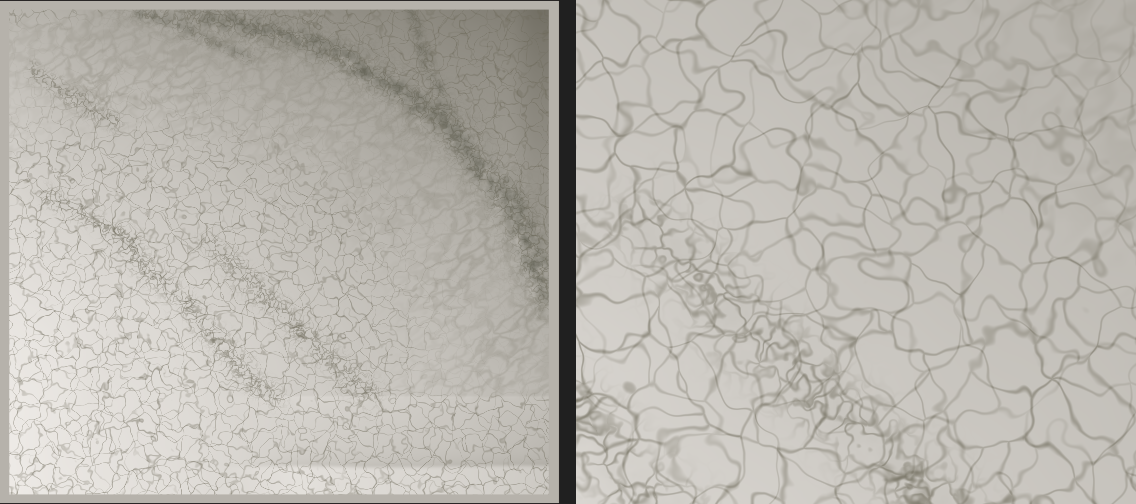
Left: the whole. Right: its middle third, enlarged.
Give the GLSL for this texture, as a Shadertoy shader.

```glsl
// A pale framed sheet covered by a fine net of curly threads, with dark creases and soft folds.

const vec3 FRAME_COLOR = vec3(0.715, 0.70, 0.67);
const vec3 THREAD_COLOR = vec3(0.41, 0.395, 0.33);
const vec3 CREASE_COLOR = vec3(0.37, 0.37, 0.32);
const vec3 BORDER_COLOR = vec3(0.12, 0.11, 0.11);

vec2 hash2(vec2 p) {
    vec3 h = fract(p.xyx * vec3(0.1031, 0.1030, 0.0973));
    h += dot(h, h.yzx + 33.33);
    return fract((h.xx + h.yz) * h.zy);
}

float corner(vec2 cell, vec2 offset) {
    return dot(hash2(cell) * 2.0 - 1.0, offset);
}

float gradientNoise(vec2 p) {
    vec2 i = floor(p), f = fract(p), u = f * f * (3.0 - 2.0 * f);
    vec2 e = vec2(1.0, 0.0);
    float low = mix(corner(i, f), corner(i + e, f - e), u.x);
    float high = mix(corner(i + e.yx, f - e.yx), corner(i + 1.0, f - 1.0), u.x);
    return mix(low, high, u.y);
}

vec2 noise2(vec2 p) {
    return vec2(gradientNoise(p), gradientNoise(p + 47.3));
}

float fbm(vec2 p) {
    float sum = 0.0, gain = 1.0;
    for (int i = 0; i < 4; i++) {
        sum += gain * gradientNoise(p);
        p = p * 2.03 + 11.7;
        gain *= 0.55;
    }
    return sum;
}

// Distance to the nearest border of a scattered cell
float cellEdge(vec2 p) {
    vec2 base = floor(p), nearest = vec2(0.0);
    float best = 9.0, edge = 9.0;
    for (int k = 0; k < 9; k++) {
        vec2 cell = base + vec2(k % 3 - 1, k / 3 - 1);
        vec2 r = cell + hash2(cell) - p;
        if (dot(r, r) < best) { best = dot(r, r); nearest = r; }
    }
    for (int k = 0; k < 25; k++) {
        vec2 cell = base + vec2(k % 5 - 2, k / 5 - 2);
        vec2 r = cell + hash2(cell) - p, gap = r - nearest;
        if (dot(gap, gap) > 1e-5) edge = min(edge, dot(0.5 * (r + nearest), normalize(gap)));
    }
    return edge;
}

// Curly net of threads; width is measured in cells
float mesh(vec2 p, float curl, float width) {
    vec2 q = p + curl * noise2(p * 1.2) + 0.35 * curl * noise2(p * 2.9);
    return 1.0 - smoothstep(0.0, width, cellEdge(q));
}

// Soft band along a segment
float fold(vec2 p, vec2 a, vec2 b, float width) {
    vec2 ab = b - a;
    float d = length(p - a - ab * clamp(dot(p - a, ab) / dot(ab, ab), 0.0, 1.0));
    return exp(-d * d / (width * width));
}

float inside(vec2 uv, vec2 low, vec2 high, float soft) {
    vec2 m = smoothstep(low - soft, low + soft, uv) * (1.0 - smoothstep(high - soft, high + soft, uv));
    return m.x * m.y;
}

vec3 toneColor(float tone) {
    return vec3(tone, tone - 0.013, tone - mix(0.08, 0.025, tone));
}

void mainImage(out vec4 fragColor, in vec2 fragCoord) {
    vec2 uv = fragCoord / iResolution.xy;
    vec2 p = fragCoord / iResolution.y;
    float pixel = 1.0 / iResolution.y;
    float cloud = fbm(p * 4.0);
    vec2 wobble = p + 0.02 * noise2(p * 9.0) + 0.012 * noise2(p * 31.0);

    // Great arc, and the regions on either side of it
    float arc = 0.72 * (length((wobble - vec2(0.276, 0.302)) / vec2(0.814, 0.669)) - 1.0);
    float above = smoothstep(0.34, 0.46, p.y);
    float outer = smoothstep(-0.02, 0.03, arc) * above * smoothstep(0.25, 0.5, uv.x);
    float haze = smoothstep(-0.33, -0.10, arc + 0.08 * cloud) * (1.0 - smoothstep(-0.015, 0.03, arc) * above);
    haze *= smoothstep(0.20, 0.23, uv.y);
    float rim = exp(-pow(arc / 0.018, 2.0)) * above * smoothstep(0.15, 0.5, uv.x);
    float halo = exp(-pow(arc / 0.05, 2.0)) * above * smoothstep(0.1, 0.5, uv.x);
    float sideCrease = fold(wobble, vec2(0.81, 0.98), vec2(0.90, 0.74), 0.014)
                     + 0.8 * fold(wobble, vec2(0.28, 0.975), vec2(0.50, 0.885), 0.012);
    float tangles = fold(wobble, vec2(0.25, 0.52), vec2(0.54, 0.215), 0.022)
                  + fold(wobble, vec2(0.41, 0.52), vec2(0.73, 0.215), 0.022)
                  + fold(wobble, vec2(0.07, 0.855), vec2(0.23, 0.76), 0.018)
                  + fold(wobble, vec2(0.09, 0.61), vec2(0.26, 0.52), 0.018);

    // Light falling off to the upper right, plus the lower seam and fold
    float tone = 0.94 - 0.20 * uv.x - 0.23 * uv.y * uv.y + 0.015 * cloud;
    tone -= outer * (0.025 + 0.045 * smoothstep(0.90, 0.96, uv.x));
    float rightPart = smoothstep(0.38, 0.55, uv.x);
    float seam = uv.y - 0.214, hem = uv.y - 0.074 - 0.004 * gradientNoise(p * 6.0);
    tone += 0.035 * rightPart * smoothstep(0.003, -0.003, seam) * exp(seam * 22.0);
    tone += 0.06 * rightPart * smoothstep(0.006, -0.008, hem);
    tone -= 0.05 * rightPart * smoothstep(-0.004, 0.006, hem) * exp(-max(hem, 0.0) * 45.0);
    vec3 color = toneColor(tone);

    // Crisp threads in two nets, broken by noise
    float presence = 0.65 + 0.8 * gradientNoise(p * 17.0);
    float threads = 0.46 * presence * mesh(p * 27.0, 0.75, 0.066)
                  + 0.40 * (1.3 - presence) * mesh(p * 21.0 + 63.0, 0.95, 0.052);
    color = mix(color, THREAD_COLOR, clamp(threads, 0.0, 0.7) * (1.0 - 0.85 * haze));

    // Blurred slanted threads in the haze
    vec2 slanted = mat2(0.82, -0.57, 0.57, 0.82) * p * vec2(20.0, 34.0);
    float blurred = mesh(slanted, 0.8, 0.24) * (0.55 + 0.8 * gradientNoise(p * 8.0));
    color = mix(color, THREAD_COLOR, 0.25 * haze * clamp(blurred, 0.0, 1.0));

    // Dense tangles and dark creases
    float dense = mesh(p * 58.0 + 19.0, 1.1, 0.17);
    float grain = clamp(0.55 + 0.9 * fbm(p * 45.0), 0.0, 1.0);
    float crease = clamp(rim + 0.7 * sideCrease, 0.0, 1.0);
    color = mix(color, THREAD_COLOR, 0.45 * dense * clamp(tangles + crease + 0.45 * halo, 0.0, 1.0));
    color = mix(color, CREASE_COLOR, grain * (0.55 * crease + 0.15 * halo + 0.06 * tangles));

    // Flat frame and its thin dark border
    color = mix(FRAME_COLOR, color, inside(uv, vec2(0.0165, 0.019), vec2(0.980, 0.981), pixel * 0.6));
    float page = inside(uv, vec2(-0.01, 0.0018), vec2(0.9982, 0.9982), pixel * 0.6);
    fragColor = vec4(mix(BORDER_COLOR, color, page), 1.0);
}
```
